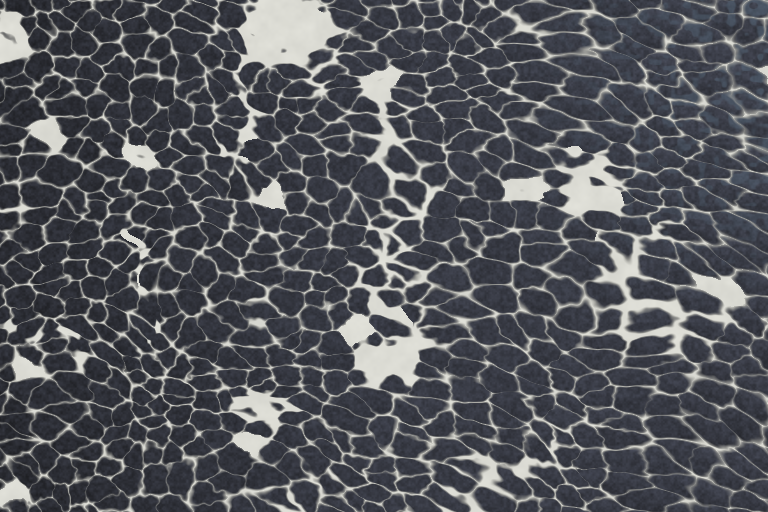
Give the GLSL for this texture, as a WebGL 1 fragment shader.

```glsl
precision highp float;
// Worn dark leather: rounded grains split by pale cracks and bare patches.
uniform vec2 u_resolution;

const vec3 LEATHER_DARK = vec3(0.135, 0.14, 0.16);
const vec3 LEATHER_LIGHT = vec3(0.25, 0.262, 0.308);
const vec3 SHEEN_BLUE = vec3(0.33, 0.40, 0.47);
const vec3 CRACK_GREY = vec3(0.62, 0.62, 0.60);
const vec3 BARE_WHITE = vec3(0.87, 0.87, 0.84);

float hash(vec2 p) {
  vec3 h = fract(p.xyx * 0.1031);
  h += dot(h, h.yzx + 33.33);
  return fract((h.x + h.y) * h.z);
}

vec2 hash2(vec2 p) {
  return vec2(hash(p), hash(p + 71.7));
}

float noise(vec2 p) {
  vec2 i = floor(p);
  vec2 f = fract(p);
  f = f * f * (3.0 - 2.0 * f);
  float low = mix(hash(i), hash(i + vec2(1.0, 0.0)), f.x);
  float high = mix(hash(i + vec2(0.0, 1.0)), hash(i + 1.0), f.x);
  return mix(low, high, f.y);
}

vec2 wobble(vec2 p) {
  return vec2(noise(p), noise(p + 37.3)) - 0.5;
}

float fbm(vec2 p) {
  return 0.55 * noise(p) + 0.3 * noise(p * 2.1 + 9.2) + 0.15 * noise(p * 4.3 + 4.7);
}

vec2 cellPoint(vec2 cell) {
  return cell + 0.5 + 0.92 * (hash2(cell) - 0.5);
}

// Grains grow wider and tilt downwards towards the right.
vec2 grainSpace(vec2 p) {
  vec2 q = vec2(22.0 * p.x - 3.3 * p.x * p.x, 25.0 * p.y + 2.0 * p.x * p.x);
  q += 1.3 * wobble(p * 5.0);
  return q + 0.32 * wobble(q * 1.7) + 0.14 * wobble(q * 4.5);
}

float bareSpot(vec2 p, vec2 center, float radius) {
  return 1.0 - smoothstep(0.25 * radius, radius, length(p - center));
}

// How much the cracks widen: a few bare spots and sparse veins.
float wear(vec2 p) {
  vec2 w = p + 0.09 * wobble(p * 14.0) + 0.04 * wobble(p * 31.0);
  float spots = bareSpot(w, vec2(0.57, 0.95), 0.12);
  spots = max(spots, bareSpot(w, vec2(1.15, 0.64), 0.085));
  spots = max(spots, bareSpot(w, vec2(0.77, 0.31), 0.08));
  spots = max(spots, 0.7 * bareSpot(w, vec2(0.51, 0.19), 0.07));
  spots = max(spots, 0.7 * bareSpot(w, vec2(0.0, 0.92), 0.06));
  float ridge = 1.0 - abs(2.0 * noise(w * vec2(5.0, 4.0) + 3.1) - 1.0);
  float column = 0.14 * (1.0 - smoothstep(0.05, 0.25, abs(p.x - 0.45)));
  float vein = smoothstep(0.82, 1.0, ridge);
  vein *= smoothstep(0.46, 0.68, fbm(p * 4.0 + 17.0) + column);
  return 0.55 * spots + 0.17 * vein;
}

// x: rounded distance to the crack edge, yz: offset from the grain centre, w: grain id.
vec4 grain(vec2 q, float extra) {
  vec2 base = floor(q);
  vec2 nearest = base;
  vec2 toNearest = vec2(8.0);
  for (int y = -1; y <= 1; y++) {
    for (int x = -1; x <= 1; x++) {
      vec2 cell = base + vec2(float(x), float(y));
      vec2 r = cellPoint(cell) - q;
      if (dot(r, r) < dot(toNearest, toNearest)) {
        toNearest = r;
        nearest = cell;
      }
    }
  }
  float sum = 0.0;
  for (int y = -2; y <= 2; y++) {
    for (int x = -2; x <= 2; x++) {
      vec2 cell = nearest + vec2(float(x), float(y));
      vec2 r = cellPoint(cell) - q;
      vec2 gap = r - toNearest;
      if (dot(gap, gap) > 0.0001) {
        float d = dot(0.5 * (r + toNearest), normalize(gap));
        float halfWidth = mix(-0.03, 0.05, sqrt(hash(nearest + cell + 5.5)));
        sum += exp(-13.0 * (d - halfWidth));
      }
    }
  }
  float edge = -log(sum) / 13.0 - extra;
  float id = hash(nearest + 19.4);
  edge -= 0.5 * step(id, 0.012 + 0.5 * min(extra, 0.3));
  return vec4(edge, -toNearest, id);
}

void main() {
  vec2 p = gl_FragCoord.xy / u_resolution.y;
  vec4 g = grain(grainSpace(p), wear(p));

  // Focus softens towards the right side and the corners.
  float blur = smoothstep(0.6, 1.0, length(p - vec2(0.7, 0.5)));
  float soft = 0.055 + 0.035 * blur;
  float cover = smoothstep(-soft, soft, g.x);

  // Leather tone: broad light, fine pores and domed grains.
  float right = smoothstep(0.9, 1.5, p.x);
  float tone = 0.32 + 0.4 * smoothstep(0.0, 0.85, p.x) - 0.2 * blur * (1.0 - right);
  tone += 0.16 * smoothstep(0.2, 0.9, p.y) * right;
  tone += 0.5 * (noise(p * 150.0) - 0.5) + 0.3 * (noise(p * 290.0) - 0.5);
  tone += 0.12 * (g.w - 0.5) + (0.1 + 0.3 * right) * g.z;
  vec3 leather = mix(LEATHER_DARK, LEATHER_LIGHT, clamp(tone, -0.15, 1.3));
  float sheen = smoothstep(0.5, 0.8, noise(p * vec2(70.0, 90.0)) + 0.3 * g.z);
  leather = mix(leather, SHEEN_BLUE, 0.5 * sheen * right * smoothstep(0.3, 0.8, p.y));

  // Bare ground: thin cracks are grey, wide openings are nearly white.
  vec3 ground = mix(CRACK_GREY, BARE_WHITE, smoothstep(0.01, 0.09, -g.x));
  ground *= 0.95 + 0.08 * fbm(p * 35.0);
  gl_FragColor = vec4(mix(ground, leather, cover), 1.0);
}
```
